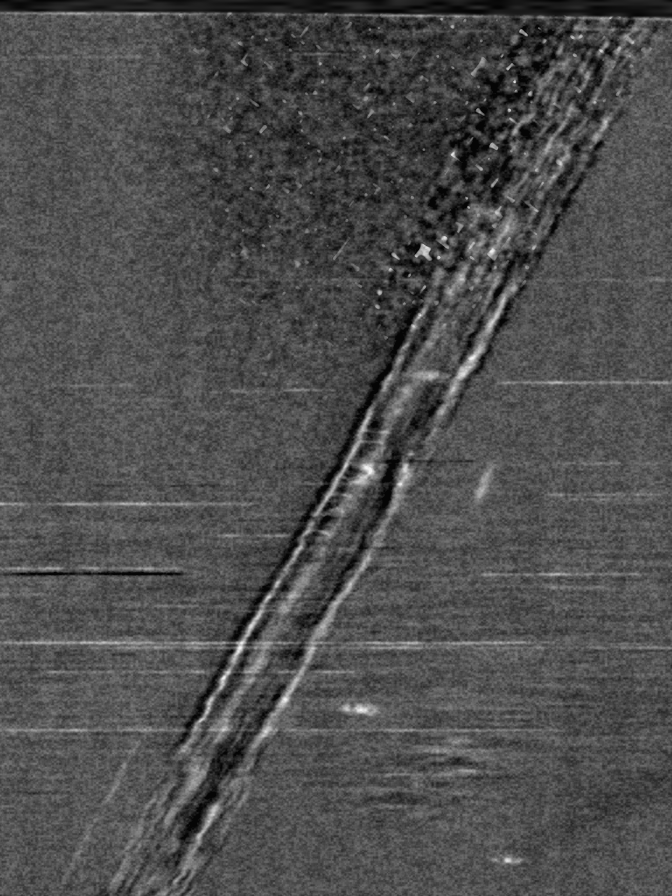
A Shadertoy shader for this texture:

```glsl
// Grainy grey scan of a plain crossed by a diagonal ridged track and thin horizontal streaks.

float hash(vec2 p) {
    vec3 q = fract(vec3(p.xyx) * vec3(0.1031, 0.1030, 0.0973));
    q += dot(q, q.yzx + 33.33);
    return fract((q.x + q.y) * q.z);
}

float noise(vec2 p) {
    vec2 i = floor(p), f = fract(p);
    f *= f * (3.0 - 2.0 * f);
    return mix(mix(hash(i), hash(i + vec2(1, 0)), f.x),
               mix(hash(i + vec2(0, 1)), hash(i + vec2(1, 1)), f.x), f.y);
}

float bump(float x, float center, float width) {
    float d = (x - center) / width;
    return exp(-d * d);
}

// Soft window between a and b
float span(float x, float a, float b, float soft) {
    return smoothstep(a - soft, a + soft, x) * (1.0 - smoothstep(b - soft, b + soft, x));
}

// Thin horizontal line from x0 to x1 with uneven strength
float streak(vec2 p, float x0, float x1, float y) {
    float wear = noise(vec2(p.x * 50.0, y * 900.0));
    return span(p.x, x0, x1, 0.012) * bump(p.y, y, 0.0019) * (0.2 + 1.2 * wear);
}

// Ragged elongated blob; the tilt shears x with height
float blob(vec2 p, vec2 center, vec2 size, float tilt) {
    vec2 d = p - center;
    d.x -= d.y * tilt;
    d /= size;
    return exp(-dot(d, d)) * (0.1 + 1.6 * noise(p * 150.0));
}

void mainImage(out vec4 fragColor, in vec2 fragCoord) {
    vec2 p = fragCoord / iResolution.y;
    p.x *= 0.75 * iResolution.y / iResolution.x;

    // Signed horizontal distance from the main ridge
    float wobble = 0.005 * noise(vec2(p.y * 32.0, 3.0)) + 0.005 * noise(p * vec2(40, 120)) - 0.005;
    float s = p.x - 0.208 - (p.y - 0.167) * 0.5375 - 0.010 * bump(p.y, 0.48, 0.13) - wobble;

    // Plain with broad drift and the dark field at upper left of the track
    float tone = 0.325 + 0.03 * (noise(p * 6.0) - 0.5) + 0.03 * (noise(vec2(p.x * 55.0, 1.0)) - 0.5);
    float field = smoothstep(0.12, 0.32, p.x + 0.09 * (noise(p * 11.0) - 0.5))
                * smoothstep(0.38, 0.86, p.y) * (1.0 - smoothstep(-0.05, 0.04, s));
    float track = span(s, -0.065, 0.105, 0.012);
    float upper = smoothstep(0.56, 0.72, p.y);
    tone -= 0.11 * field + 0.055 * track * upper;

    // Fine mottling and sparse bright specks, on a turned grid
    vec2 turned = mat2(0.8, 0.6, -0.6, 0.8) * p;
    float rough = field + 1.3 * track * upper + 0.35;
    tone += 0.15 * rough * (noise(turned * 150.0) - 0.5);
    tone += 0.10 * rough * (noise(p * vec2(75.0, 170.0)) - 0.5);
    tone += 0.30 * (field + track * upper) * smoothstep(0.82, 0.98, noise(turned * 140.0 + 40.0));

    // Ridges of the track, broken along their length
    float chip = 0.1 + 0.9 * noise(p * vec2(60, 150)) + 0.8 * noise(turned * 90.0);
    float body = span(p.y, 0.17, 0.66, 0.04);
    float lower = span(p.y, 0.06, 0.58, 0.04);
    tone += 0.36 * chip * bump(s, 0.0, 0.0036) * (0.15 + 0.85 * body);
    tone -= 0.26 * bump(s, -0.0095, 0.006) * body;
    tone -= 0.05 * bump(s, -0.026, 0.018) * body;
    tone -= 0.15 * chip * bump(s, 0.011, 0.006) * body;
    tone += 0.16 * chip * bump(s, 0.027, 0.007) * span(p.y, 0.08, 0.80, 0.05);
    tone -= 0.12 * chip * bump(s, 0.055, 0.012) * lower;
    float far = 0.081 - 0.012 * (1.0 - smoothstep(0.08, 0.22, p.y)) + 0.008 * upper;
    float gap = 1.0 - 0.75 * bump(p.y, 0.49, 0.035);
    tone += 0.29 * chip * gap * bump(s, far, 0.005) * (0.2 + 0.8 * span(p.y, 0.07, 0.68, 0.03));
    tone -= 0.22 * chip * bump(s, far - 0.012, 0.005) * span(p.y, 0.08, 0.70, 0.03);
    tone -= 0.17 * chip * bump(s, far + 0.011, 0.005) * span(p.y, 0.54, 0.90, 0.04);

    // Outer scratches and broken fibres along the track
    float ends = upper + 1.0 - smoothstep(0.14, 0.22, p.y);
    tone += 0.10 * chip * ends * bump(s, -0.057, 0.004);
    tone += 0.14 * chip * upper * (bump(s, 0.046, 0.003) + bump(s, 0.068, 0.003));
    float fibre = noise(vec2(s * 170.0, p.y * 55.0)) - 0.5;
    tone += fibre * span(s, -0.01, 0.10, 0.008) * (0.2 + 0.16 * ends);

    // Rungs between the first two ridges
    float rung = bump(fract(p.y * 54.0 + noise(p * 40.0)), 0.5, 0.16);
    tone += 0.22 * chip * (rung - 0.3) * span(s, 0.002, 0.03, 0.004) * span(p.y, 0.39, 0.535, 0.015);

    // Bright fragments, with a dark hollow beside them
    tone -= 0.25 * blob(p, vec2(0.435, 0.475), vec2(0.010, 0.026), 0.2);
    tone += 0.60 * blob(p, vec2(0.450, 0.472), vec2(0.007, 0.024), 0.35);
    tone += 0.38 * blob(p, vec2(0.416, 0.473), vec2(0.013, 0.013), 0.5);
    tone += 0.32 * blob(p, vec2(0.482, 0.580), vec2(0.020, 0.006), 0.0);
    tone += 0.35 * blob(p, vec2(0.520, 0.594), vec2(0.007, 0.020), 0.5);
    tone += 0.32 * blob(p, vec2(0.540, 0.458), vec2(0.006, 0.020), 0.4);
    tone += 0.45 * blob(p, vec2(0.402, 0.208), vec2(0.019, 0.006), -1.5);
    tone += 0.38 * blob(p, vec2(0.569, 0.040), vec2(0.018, 0.004), 0.0);
    tone += 0.35 * blob(p, vec2(0.672, 0.855), vec2(0.006, 0.025), 0.6);

    // Rippled patch and shadowed swell at lower right
    float ripple = noise(p * vec2(45.0, 210.0)) - 0.5;
    tone += ripple * (0.45 * bump(p.x, 0.50, 0.055) * bump(p.y, 0.160, 0.022)
                    + 0.30 * bump(p.x, 0.46, 0.070) * bump(p.y, 0.105, 0.030));
    tone -= 0.07 * bump(p.y, 0.10 + (p.x - 0.68) * 0.5, 0.022) * smoothstep(0.54, 0.68, p.x);

    // Long streaks
    tone += 0.30 * streak(p, 0.56, 0.75, 0.573) + 0.27 * streak(p, -0.1, 0.28, 0.4375);
    tone += 0.25 * streak(p, -0.1, 0.20, 0.3655) - 0.35 * streak(p, -0.1, 0.21, 0.3595);
    tone += 0.32 * streak(p, 0.54, 0.72, 0.359) + 0.28 * streak(p, -0.1, 0.62, 0.2825);
    tone += 0.18 * streak(p, 0.10, 0.80, 0.277) + 0.19 * streak(p, -0.1, 0.63, 0.185);
    tone += 0.20 * streak(p, 0.03, 0.40, 0.250) + 0.09 * streak(p, 0.25, 0.80, 0.6875);

    // Scattered short streaks, dense low down and just under the top edge
    for (float i = 0.0; i < 80.0; i++) {
        float x0 = hash(vec2(i, 7)) * 0.75 - 0.1, h = hash(vec2(i, 19));
        float y = i < 62.0 ? 0.10 + 0.50 * h : 0.925 + 0.055 * h;
        float strength = 0.34 * hash(vec2(i, 31)) - 0.15;
        tone += strength * streak(p, x0, x0 + 0.02 + 0.15 * hash(vec2(i, 43)), y);
    }
    tone += 0.12 * (noise(p * vec2(14, 260)) - 0.5) * span(p.y, 0.12, 0.46, 0.08);

    // Fine grain
    tone += 0.16 * (noise(p * vec2(340, 420)) - 0.5) + 0.06 * (hash(floor(p * 512.0)) - 0.5);

    // Black strip and its pale rim at the top
    float edge = 0.986 - 0.012 * p.x * p.x;
    float strip = 0.07 + 0.16 * (noise(p * vec2(45, 240)) - 0.4);
    tone = mix(tone, strip, smoothstep(edge - 0.001, edge + 0.003, p.y));
    tone += 0.24 * bump(p.y, edge - 0.001, 0.0018) * (0.4 + 0.8 * noise(vec2(p.x * 25.0, 5)));

    fragColor = vec4(vec3(clamp(tone, 0.02, 0.95)), 1.0);
}
```
